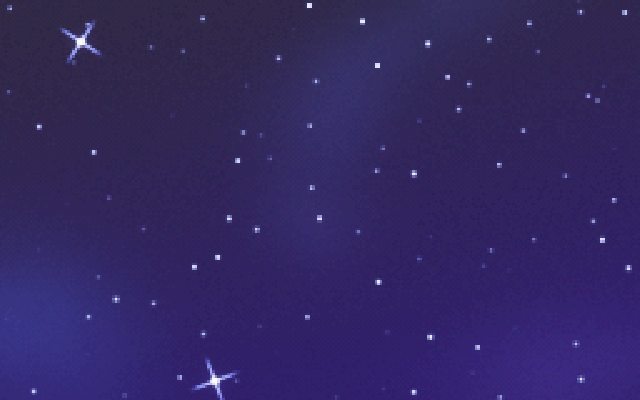
A WebGL 2 fragment shader for this texture:

```glsl
#version 300 es
precision highp float;

uniform vec2 u_resolution;
out vec4 fragColor;

float hash(vec2 p) {
    vec3 q = fract(p.xyx * vec3(0.1031, 0.1030, 0.0973));
    q += dot(q, q.yzx + 33.33);
    return fract((q.x + q.y) * q.z);
}

float noise(vec2 p) {
    vec2 i = floor(p), f = fract(p);
    f = f * f * (3.0 - 2.0 * f);
    return mix(mix(hash(i), hash(i + vec2(1, 0)), f.x),
               mix(hash(i + vec2(0, 1)), hash(i + vec2(1, 1)), f.x), f.y);
}

float fbm(vec2 p) {
    float sum = 0.0, gain = 0.5;
    for (int i = 0; i < 4; i++) {
        sum += gain * noise(p);
        p = p * 2.03 + 17.0;
        gain *= 0.5;
    }
    return sum;
}

// Soft elliptical glow, tilted by an angle
float cloud(vec2 p, vec2 center, vec2 radius, float angle) {
    vec2 d = p - center;
    float c = cos(angle), s = sin(angle);
    d = vec2(c * d.x + s * d.y, c * d.y - s * d.x) / radius;
    return exp(-dot(d, d));
}

vec3 sky(vec2 p) {
    float depth = clamp(0.92 * (1.0 - p.y) + 0.19 * p.x - 0.04, 0.0, 1.0);
    vec3 color = mix(vec3(0.19, 0.16, 0.27), vec3(0.19, 0.12, 0.42), depth);
    float wisps = 0.6 + 0.8 * fbm(p * 4.0);
    color += vec3(0.025, 0.045, 0.095) * wisps * cloud(p, vec2(0.83, 0.71), vec2(0.19, 0.13), 0.9);
    color += vec3(0.015, 0.035, 0.08) * wisps * cloud(p, vec2(1.10, 0.98), vec2(0.34, 0.12), 0.5);
    color += vec3(0.02, 0.03, 0.05) * wisps * cloud(p, vec2(0.79, 0.44), vec2(0.14, 0.11), 0.0);
    color += vec3(0.03, 0.07, 0.14) * wisps * cloud(p, vec2(0.08, 0.16), vec2(0.27, 0.22), -0.4);
    color += vec3(0.04, 0.035, 0.07) * wisps * cloud(p, vec2(1.40, 0.07), vec2(0.32, 0.16), 0.2);
    return color;
}

// Small square stars scattered on a jittered grid
vec3 stars(vec2 p, vec3 color) {
    vec2 home = floor(p * 8.0);
    for (int y = -1; y <= 1; y++) {
        for (int x = -1; x <= 1; x++) {
            vec2 id = home + vec2(x, y);
            if (hash(id + 71.0) > 0.84) continue;
            vec2 center = (id + vec2(hash(id + 13.0), hash(id + 47.0))) / 8.0;
            float light = hash(id + 91.0);
            vec2 d = abs(p - center) * 160.0;
            vec2 cover = clamp(mix(1.1, 1.5, light) - d, 0.0, 1.0);
            float core = cover.x * cover.y;
            float halo = exp(-0.55 * dot(d, d)) * light * 0.3;
            vec3 tint = mix(vec3(0.30, 0.32, 0.72), vec3(0.92, 0.94, 1.0), light * core);
            color = mix(color, tint, clamp(core * mix(0.25, 1.1, light) + halo, 0.0, 1.0));
        }
    }
    return color;
}

// Four tapered rays around a bright center
vec3 sparkle(vec2 p, vec2 center, float angle, vec3 color) {
    vec2 d = p - center;
    float c = cos(angle), s = sin(angle);
    d = abs(vec2(c * d.x + s * d.y, c * d.y - s * d.x));
    float along = max(d.x, d.y) / 0.072, across = min(d.x, d.y);
    float taper = max(1.0 - along, 0.0);
    float ray = smoothstep(0.0085, 0.001, across) * smoothstep(0.0, 0.45, taper);
    float core = smoothstep(0.017, 0.005, length(d));
    float glow = 0.2 * exp(-dot(d, d) * 1500.0);
    vec3 tint = mix(vec3(0.36, 0.38, 0.88), vec3(0.82, 0.85, 1.0), ray * taper);
    color = mix(color, vec3(0.35, 0.35, 0.8), glow);
    color = mix(color, tint, ray);
    return mix(color, vec3(0.98, 0.98, 1.0), core);
}

void main() {
    // Coarse square cells, 160 to the canvas height
    vec2 cell = floor(gl_FragCoord.xy / u_resolution.y * 160.0);
    vec2 p = (cell + 0.5) / 160.0;

    // Dithered sky with few tones
    float checker = mod(cell.x + cell.y, 2.0);
    float dither = 0.5 * checker + 0.5 * hash(cell + 5.0);
    vec3 offset = vec3(dither, fract(dither + 0.5), dither);
    vec3 color = floor(sky(p) * 44.0 + offset) / 44.0;

    color = stars(p, color);
    for (int i = 0; i < 2; i++) {
        float k = float(i);
        vec2 center = mix(vec2(0.203, 0.896), vec2(0.538, 0.048), k);
        color = sparkle(p, center, mix(-0.58, 0.36, k), color);
    }
    fragColor = vec4(color, 1.0);
}
```
